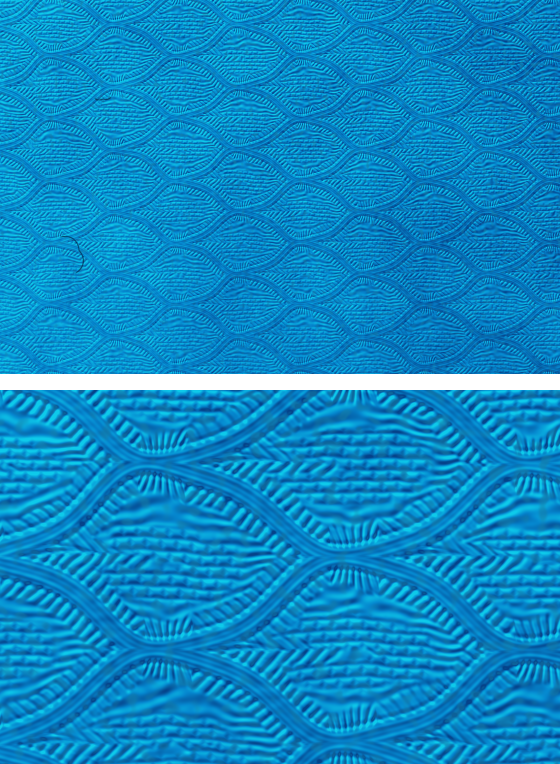
Top, the full canvas; bottom, a detail of the centre.
This texture is drawn by a Shadertoy shader. Its source:

```glsl
// Embossed blue fabric: staggered rows of wide ogee leaves outlined by wavy
// bands, filled with ladder rungs, fanned veins and a brick-like mesh.
// A height field is lit from the upper left, then tinted by a three-tone ramp.

#define ROWS 6.0                   // leaf periods over the canvas height
#define PHASE vec2(4.875, 3.117)   // position of one band junction
#define BAND 0.056                 // half width of the bands
#define RUNGS 13.0                 // ladder rungs per unit of rim
#define VEINS 12.0                 // veins per radian of a fan
#define MESH 16.0                  // mesh rows per period
#define WARP 0.05                  // irregularity of the weave
#define RELIEF 0.80                // strength of the lighting
#define DEEP vec3(0.02, 0.32, 0.60)
#define BLUE vec3(0.02, 0.53, 0.81)
#define PALE vec3(0.05, 0.75, 0.90)
#define TEAL vec3(0.08, 0.50, 0.66)

const float TAU = 6.2831853;
const float WIDE = 2.0; // leaf width over leaf height

vec2 hash2(vec2 p) {
    vec3 a = fract(p.xyx * vec3(0.1031, 0.1030, 0.0973));
    a += dot(a, a.yzx + 33.33);
    return fract((a.xx + a.yz) * a.zy);
}

float corner(vec2 cell, vec2 offset) {
    return dot(hash2(cell) * 2.0 - 1.0, offset);
}

float gradientNoise(vec2 p) {
    vec2 i = floor(p), f = fract(p);
    vec2 u = f * f * f * (f * (f * 6.0 - 15.0) + 10.0);
    vec2 e = vec2(1.0, 0.0);
    return mix(mix(corner(i, f), corner(i + e, f - e), u.x),
               mix(corner(i + e.yx, f - e.yx), corner(i + 1.0, f - 1.0), u.x), u.y);
}

// Half height of a leaf at x in -0.5..0.5; staggered neighbours add up to 0.5
float leafHalf(float x) {
    return 0.25 + 0.25 * cos(TAU * x + 0.22 * cos(2.0 * TAU * x));
}

// Thin dark joints around repeated cells, as 0..1
float joint(float x, float sharpness) {
    return pow(abs(cos(0.5 * TAU * x)), sharpness);
}

// Surface height in x, band mask in y
vec2 surface(vec2 q) {
    vec2 g = q - PHASE;
    g += WARP * vec2(gradientNoise(q * 1.3), gradientNoise(q * 1.3 + 31.0));
    g.x /= WIDE;

    // Choose between the two staggered leaf lattices
    vec2 centre = vec2(floor(g.x) + 0.5, floor(g.y + 0.5));
    if (abs(g.y - centre.y) > leafHalf(g.x - centre.x))
        centre = vec2(floor(g.x + 0.5), floor(g.y) + 0.5);
    vec2 c = g - centre;
    vec2 vary = hash2(centre * 2.0 + 57.0);

    // Distance to the outline, joined by a tapering tip from the left corner
    float slope = (leafHalf(c.x + 0.01) - leafHalf(c.x - 0.01)) / (0.02 * WIDE);
    float d = max(leafHalf(c.x) - abs(c.y), 0.0) * inversesqrt(1.0 + slope * slope);
    c.x *= WIDE;
    float t = c.x + 0.5 * WIDE;
    d = min(d, abs(c.y - 0.04 * sin(5.0 * t)) + 0.13 * t);

    float wiggle = gradientNoise(q * 6.0);

    // Veins fanning out of both corners
    float leftFan = atan(c.y + 0.04, t + 0.1);
    float rightFan = atan(c.y - 0.04, 0.5 * WIDE + 0.1 - c.x);
    float bend = 0.8 * wiggle + vary.x;
    float veins = mix(sin(TAU * (VEINS * leftFan + bend)),
                      sin(TAU * (VEINS * rightFan + bend)),
                      smoothstep(-0.1, 0.2, c.x + 0.5 * wiggle));

    // Mesh lens in the leaf, with rows bending along the outline
    float row = MESH * (c.y + 0.12 * c.x * c.x) + 0.3 * wiggle;
    float brick = 12.0 * c.x + 0.5 * floor(row + 0.5) + vary.y;
    float mesh = 0.9 - 1.6 * max(joint(row + 0.5, 3.0), 0.7 * joint(brick, 5.0));
    vec2 lens = (c - vec2(-0.02, -0.04 + 0.08 * (vary.x - 0.5))) / vec2(0.46, 0.20);
    float fill = mix(0.8 * veins, mesh, smoothstep(1.15, 0.85, length(lens) + 0.3 * wiggle));

    // Ladder rungs across the rim
    float along = c.x - clamp(c.x * 8.0, -1.0, 1.0) * abs(c.y);
    float rungs = 0.8 - 1.7 * joint(RUNGS * along + 0.5 * wiggle, 4.0);
    fill = mix(rungs, fill, smoothstep(0.13, 0.17, d + 0.06 * wiggle));

    // Raised band with lengthwise threads, a centre crease and a side groove
    float band = smoothstep(BAND + 0.012, BAND - 0.012, d);
    float cord = 0.5 + 0.13 * cos(TAU * d / 0.03) - 0.25 * smoothstep(0.02, 0.0, d);
    float groove = smoothstep(0.022, 0.0, abs(d - BAND - 0.014));
    return vec2(mix(0.42 * fill, cord, band) - 0.4 * groove, band);
}

// Loose thread: an arc about a centre, spanning angles mid +- span
float threadMask(vec2 p, vec2 centre, float radius, float mid, float span) {
    vec2 v = p - centre;
    float a = abs(atan(v.y, v.x) - mid);
    float ring = abs(length(v) - radius * (1.0 + 0.12 * sin(3.0 * a)));
    return smoothstep(0.0025, 0.0006, ring) * smoothstep(span, span - 0.15, a);
}

vec3 fabric(vec2 p, float aspect) {
    vec2 q = p * ROWS;
    vec2 here = surface(q);
    float lit = here.x - surface(q + vec2(-0.010, 0.017)).x;

    // Broad light, soft blotches and fine grain
    float x = p.x / aspect;
    float tone = 0.50 + 0.28 * (0.45 - x) + 0.14 * (p.y - 0.5) * (1.0 - x);
    tone += 0.20 * gradientNoise(p * 4.0) + 0.16 * gradientNoise(q * 2.3 + 11.0);
    tone += 0.34 * gradientNoise(q * vec2(13.0, 24.0));
    tone += 0.14 * smoothstep(0.5, 0.0, length(vec2(x, p.y)));
    float crisp = mix(0.72, 1.2, smoothstep(0.0, 0.9, p.y + 0.25 * x));
    tone += crisp * (RELIEF * lit + 0.17 * here.x) - 0.16 * here.y;

    vec3 col = mix(DEEP, BLUE, clamp(tone * 2.0, -0.3, 1.0));
    col = mix(col, PALE, clamp(tone * 2.0 - 1.0, 0.0, 1.2));
    float worn = smoothstep(0.0, 0.4, gradientNoise(q * 15.0 + 70.0) - 0.4 * lit);
    col = mix(col, TEAL, 0.5 * worn * crisp);

    float thread = threadMask(p, vec2(0.156, 0.307), 0.060, 0.40, 1.15);
    thread = max(thread, threadMask(p, vec2(0.273, 0.768), 0.033, -1.5, 0.7));
    return mix(col, DEEP * 0.5, 0.7 * thread);
}

void mainImage(out vec4 fragColor, in vec2 fragCoord) {
    // Four samples per pixel smooth the fine lines
    vec3 sum = vec3(0.0);
    for (int k = 0; k < 4; k++) {
        vec2 jitter = vec2(k & 1, k >> 1) * 0.5 - 0.25;
        sum += fabric((fragCoord + jitter) / iResolution.y, iResolution.x / iResolution.y);
    }
    fragColor = vec4(clamp(sum * 0.25, 0.0, 1.0), 1.0);
}
```
